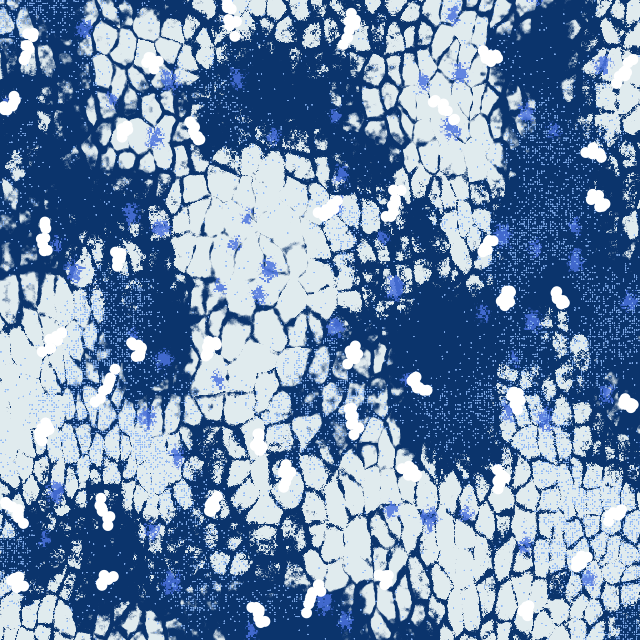
Write a three.js fragment shader that draws this texture.

```glsl
// Powdery off-white cells clustered on a navy ground, with sprayed blue dots,
// small royal blue stains and solid, lumpy white dabs. Noise and stretched
// Voronoi cells give a density field, which a fine hash grain dithers.
varying vec2 vUv;

float hash(vec2 p) {
  vec3 q = fract(p.xyx * 0.1031);
  q += dot(q, q.yzx + 33.33);
  return fract((q.x + q.y) * q.z);
}

vec2 hash2(vec2 p) {
  return vec2(hash(p), hash(p + vec2(57.3, 113.7)));
}

float noise(vec2 p) {
  vec2 i = floor(p), f = fract(p);
  f = f * f * (3.0 - 2.0 * f);
  return mix(mix(hash(i), hash(i + vec2(1, 0)), f.x),
             mix(hash(i + vec2(0, 1)), hash(i + vec2(1, 1)), f.x), f.y);
}

float fbm(vec2 p) {
  float sum = 0.0, amp = 0.53;
  for (int i = 0; i < 4; i++) {
    sum += amp * noise(p);
    p = p * 2.03 + 17.7;
    amp *= 0.5;
  }
  return sum;
}

// Returns distance to the cell border and a random value of the cell
vec2 voronoi(vec2 p) {
  vec2 base = floor(p);
  float near = 9.0, second = 9.0, tone = 0.0;
  for (int y = -1; y <= 1; y++)
  for (int x = -1; x <= 1; x++) {
    vec2 id = base + vec2(x, y);
    float d = length(id + 0.1 + 0.8 * hash2(id) - p);
    if (d < near) {
      second = near;
      near = d;
      tone = hash(id + 71.0);
    } else second = min(second, d);
  }
  return vec2(second - near, tone);
}

// Share of off-white powder at a point
float powder(vec2 uv) {
  vec2 warped = uv + 0.09 * vec2(noise(uv * 3.5 + 4.0), noise(uv * 3.0 + 9.0));
  warped += 0.008 * vec2(noise(uv * 45.0), noise(uv * 45.0 + 31.0));
  vec2 cell = voronoi(warped * vec2(33.0, 20.0));
  float density = 0.5 + 1.25 * (fbm(warped * vec2(6.5, 5.5) + 40.0) - 0.5);
  density += 0.24 * (smoothstep(0.0, 0.32, cell.x) - 0.68);
  density += 0.18 * (cell.y - 0.5);
  density += 0.2 * (noise(uv * 85.0) - 0.5) + 0.13 * (noise(uv * 190.0) - 0.5);
  float cover = smoothstep(0.4, 0.72, density);

  // Some regions are crisp grain, others are softly blurred
  float soft = smoothstep(0.45, 0.8, noise(uv * 5.0 + 63.0));
  float width = mix(0.2, 0.36, soft);
  float grain = mix(width, 1.0 - width, hash(floor(uv * 512.0)));
  grain = mix(grain, 0.5, 0.6 * soft);
  return smoothstep(grain - width, grain + width, cover);
}

// Fine round dots, sprayed in drifting patches
float spray(vec2 uv) {
  vec2 p = uv * 290.0, id = floor(p);
  float patchy = smoothstep(0.48, 0.72, fbm(uv * 6.0 + 90.0));
  float shown = step(hash(id + 5.0), 0.02 + 0.42 * patchy);
  float d = length(fract(p) - 0.5 - 0.25 * (hash2(id) - 0.5));
  return shown * (1.0 - smoothstep(0.25, 0.5, d));
}

// Ragged little stains on a jittered grid
float stains(vec2 uv) {
  float ink = 0.0, rough = 0.012 * (noise(uv * 150.0) + hash(floor(uv * 400.0)) - 1.0);
  for (int y = -1; y <= 1; y++)
  for (int x = -1; x <= 1; x++) {
    vec2 id = floor(uv * 13.0) + vec2(x, y);
    float d = length((uv - (id + hash2(id + 23.0)) / 13.0) * vec2(1.15, 0.9)) + rough;
    float radius = mix(0.006, 0.014, hash(id + 8.0));
    ink = max(ink, step(hash(id + 3.0), 0.42) * (1.0 - smoothstep(-0.003, 0.003, d - radius)));
  }
  return ink;
}

// Solid dabs: each is a row of jittered discs along a random axis
float dabs(vec2 uv) {
  float d = 1.0;
  for (int y = -1; y <= 1; y++)
  for (int x = -1; x <= 1; x++) {
    vec2 id = floor(uv * 7.0) + vec2(x, y);
    if (hash(id + 19.0) > 0.87) continue;
    vec2 centre = (id + 0.1 + 0.8 * hash2(id + 37.0)) / 7.0;
    float angle = mix(0.6, 2.8, hash(id + 51.0)), size = hash(id + 66.0);
    vec2 axis = vec2(cos(angle), sin(angle)) * mix(0.008, 0.027, size * size);
    for (int k = 0; k < 8; k++) {
      vec2 jitter = 0.013 * (hash2(id * 9.0 + float(k) * 3.7) - 0.5);
      d = min(d, length(uv - centre - axis * (float(k) / 3.5 - 1.0) - jitter) - 0.0085);
    }
  }
  return 1.0 - smoothstep(-0.001, 0.001, d);
}

void main() {
  vec3 navy = vec3(0.045, 0.205, 0.425), chalk = vec3(0.88, 0.92, 0.935);
  vec3 skyBlue = vec3(0.54, 0.71, 0.96), royalBlue = vec3(0.29, 0.45, 0.87);
  vec3 color = mix(navy, chalk, powder(vUv));
  color = mix(color, royalBlue, 0.85 * stains(vUv));
  color = mix(color, skyBlue, 0.9 * spray(vUv));
  color = mix(color, vec3(1.0), dabs(vUv));
  gl_FragColor = vec4(color, 1.0);
}
```
